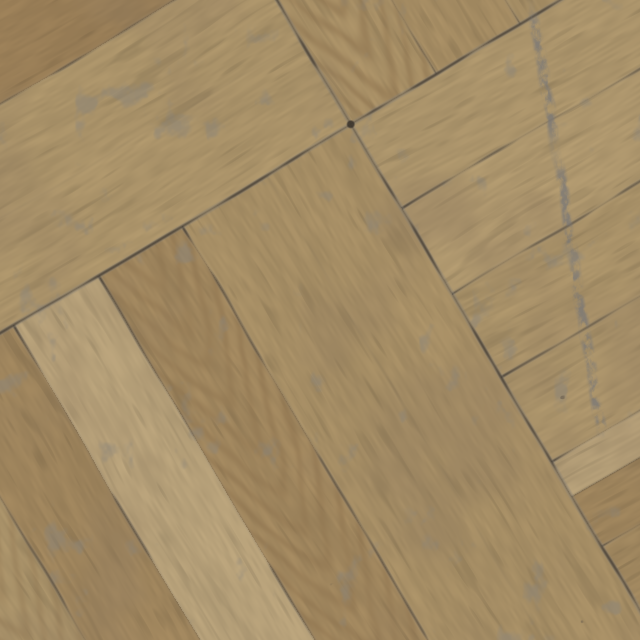
Give the GLSL for this texture, as a Shadertoy shader.

```glsl
const vec2  CORNER = vec2(0.549, 0.805);   // where four blocks meet
const float ANGLE = 0.536;                 // floor rotation, radians
const float PLANK = 0.1535;                // plank width
const float SEAM = 0.0015;                 // half width of a joint
const float SOFT = 0.0012;                 // softness of joint edges
const float SAP_EDGE = 4.41;               // sapwood strip end, in planks
const float GRAIN = 0.115;
const vec3 OAK    = vec3(0.660, 0.568, 0.405);
const vec3 BROWN  = vec3(0.580, 0.468, 0.318);
const vec3 PALE   = vec3(0.728, 0.645, 0.495);
const vec3 GAP    = vec3(0.270, 0.240, 0.205);
const vec3 DUST   = vec3(0.570, 0.545, 0.500);
const vec3 SCUFF  = vec3(0.470, 0.465, 0.465);

// Tone per plank, counted from the corner: -1 brown, 0 oak, 1 pale
const float TONE[24] = float[24](
    -0.15, -0.25, -0.10, 0.0, 0.1, 0.0,    // top
     0.05,  0.05, -0.75, -0.5, 0.0, 0.1,   // left
     0.15,  0.20,  0.05, 0.1, -0.5, -0.35, // right
    -0.12, -0.12, -0.45, 0.75, -0.50, 0.1); // bottom

float hash(vec2 p) {
    vec3 q = fract(vec3(p.xyx) * 0.1031);
    q += dot(q, q.yzx + 33.33);
    return fract((q.x + q.y) * q.z);
}

float noise(vec2 p) {
    vec2 i = floor(p), f = fract(p);
    f = f * f * (3.0 - 2.0 * f);
    return mix(mix(hash(i), hash(i + vec2(1, 0)), f.x),
               mix(hash(i + vec2(0, 1)), hash(i + vec2(1, 1)), f.x), f.y);
}

float fbm(vec2 p) {
    float sum = 0.0, amp = 0.5;
    for (int k = 0; k < 4; k++) {
        sum += amp * noise(p);
        p = p * 2.03 + 17.7;
        amp *= 0.5;
    }
    return sum;
}

float line(float d, float halfWidth, float px) {
    float soft = max(px, SOFT);
    return 1.0 - smoothstep(halfWidth - soft, halfWidth + 1.5 * soft, d);
}

// Few dark pits on a jittered grid
float pits(vec2 p, float px) {
    vec2 cell = floor(p * 14.0);
    vec2 centre = (cell + 0.2 + 0.6 * vec2(hash(cell + 3.1), hash(cell + 8.7))) / 14.0;
    float radius = 0.001 + 0.003 * hash(cell + 5.3);
    float d = length(p - centre) + 0.006 * (noise(p * 180.0) - 0.5);
    return step(0.96, hash(cell + 41.0)) * line(d, radius, px);
}

void mainImage(out vec4 fragColor, in vec2 fragCoord) {
    float px = 1.0 / iResolution.y;
    vec2 p = fragCoord * px;

    // Floor axes, with slightly uneven edges
    vec2 r = p - CORNER;
    float cs = cos(ANGLE), sn = sin(ANGLE);
    vec2 uv = vec2(cs * r.x + sn * r.y, cs * r.y - sn * r.x);
    uv += 0.004 * (vec2(noise(p * 9.0), noise(p * 9.0 + 31.0)) - 0.5);

    // Block and plank
    int block = (uv.x < 0.0 ? 1 : 0) + (uv.y < 0.0 ? 2 : 0);
    bool upright = block == 0 || block == 3;
    float along = upright ? uv.y : uv.x;
    float across = abs(upright ? uv.x : uv.y);
    float slot = across / PLANK;
    int plank = min(int(slot), 5);
    bool fused = uv.x < 0.0;               // first two planks read as one
    if (fused) plank = max(plank, 1);
    int id = block * 6 + plank;
    float seed = float(id) * 7.31;

    // Base tone
    float tone = TONE[id];
    bool hasSap = block == 2;
    if (hasSap && plank == 4 && slot < SAP_EDGE) tone = 0.75;
    vec3 col = mix(OAK, tone < 0.0 ? BROWN : PALE, abs(tone));

    // Straight grain, from broad streaks to fine fibres
    float drift = across + along * 0.08 * (hash(vec2(seed, 2.0)) - 0.5)
                + 0.008 * noise(vec2(along * 6.0, across * 8.0 + seed));
    float broad = noise(vec2(along * 3.0 + seed, drift * 26.0 + seed));
    float fibre = noise(vec2(along * 14.0 + seed, drift * 120.0 + seed));
    float fine = noise(vec2(along * 38.0 + seed, drift * 230.0 + seed));
    col *= 1.0 + GRAIN * (0.4 * broad + 0.4 * fibre + 0.55 * fine - 0.66);
    float pore = smoothstep(0.70, 0.95, noise(vec2(along * 16.0 - seed, drift * 130.0)));
    col *= 1.0 - 0.07 * pore;

    // Cathedral figure on a few planks
    if (id == 0 || id == 20 || id == 23) {
        float x = fract(slot) - 0.5;
        float rise = along - 0.42 * sqrt(x * x + 0.004)
                   + 0.06 * fbm(vec2(along * 8.0, across * 16.0) + seed);
        float ring = 0.5 + 0.5 * sin(rise * 85.0);
        col = mix(col, BROWN * 0.95, 0.5 * ring * ring * (0.45 + 0.55 * broad));
    }

    // Soft wear blotches and rare grey stains
    float blotch = smoothstep(0.48, 0.75, fbm(p * 6.0 + 4.0));
    col = mix(col, vec3(0.57, 0.485, 0.37), 0.35 * blotch);
    float stain = smoothstep(0.64, 0.80, fbm(p * vec2(24.0, 20.0) + 9.0));
    col = mix(col, DUST * 0.95, 0.5 * stain);
    col = mix(col, GAP * 1.4, 0.55 * pits(p, px));

    // Broken joints between planks, darkest at their ends
    float joint = floor(slot + 0.5);
    float d = abs(slot - joint) * PLANK;
    float worn = smoothstep(0.2, 0.8, noise(vec2(along * 18.0, joint * 5.0 + float(block) * 9.0)));
    float depth = min(0.22 + 0.45 * worn + 0.6 * exp(-abs(along) / 0.018), 1.0);
    if (joint < 0.5) depth = 0.0;
    if (fused && joint < 1.5) depth *= 0.1;
    col = mix(col, DUST, 0.3 * depth * line(d, SEAM * 2.0, px));
    col = mix(col, GAP, 0.75 * depth * line(d, SEAM * (0.4 + 0.6 * worn), px));
    if (hasSap) col = mix(col, GAP, 0.35 * line(abs(slot - SAP_EDGE) * PLANK, SEAM * 0.5, px));

    // Block borders and the hole where they cross
    float border = min(abs(uv.x), abs(uv.y));
    float open = smoothstep(0.2, 0.8, noise(p * 24.0));
    col = mix(col, DUST * 0.9, 0.4 * line(border, SEAM * 2.2, px));
    col = mix(col, GAP, (0.35 + 0.4 * open) * line(border, SEAM * (0.5 + 0.6 * open), px));
    col = mix(col, GAP * 0.8, 0.85 * line(length(uv), 0.0055, px));

    // Long patchy scuff on the right
    float trail = abs(p.x - 0.83 - 0.163 * (1.0 - p.y) + 0.006 * (noise(p * 30.0) - 0.5));
    float patches = smoothstep(0.2, 0.7, noise(vec2(3.0, p.y * 17.0)))
                  * smoothstep(0.25, 0.65, fbm(p * vec2(100.0, 70.0)));
    float span = smoothstep(0.30, 0.34, p.y);
    col = mix(col, SCUFF, 0.75 * span * patches * (1.0 - smoothstep(0.003, 0.012, trail)));

    fragColor = vec4(col, 1.0);
}
```
